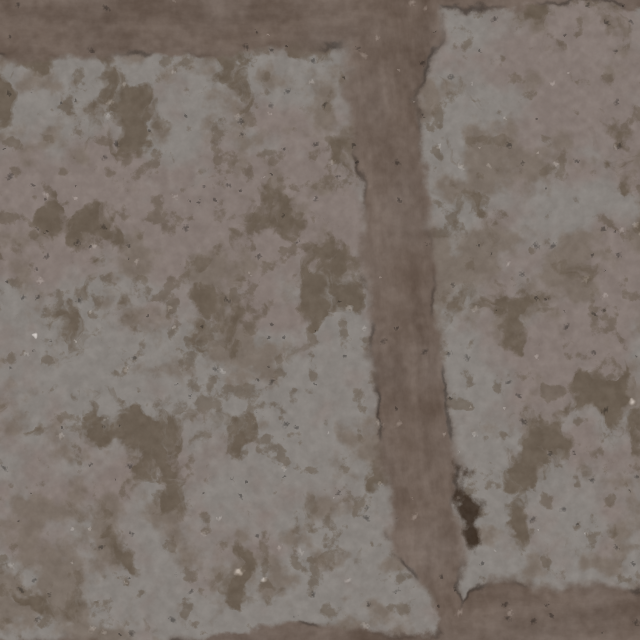
Give the GLSL for this texture, as a Shadertoy shader.

```glsl
// Weathered grey stone blocks with brown stains, divided by rough mortar joints.
#define STONE_PALE vec3(0.530, 0.509, 0.490)
#define STONE_WARM vec3(0.517, 0.471, 0.449)
#define WORN vec3(0.468, 0.424, 0.386)
#define STAIN vec3(0.402, 0.356, 0.307)
#define MORTAR vec3(0.432, 0.378, 0.343)
#define CREVICE vec3(0.19, 0.14, 0.10)
#define JOINT_HALF_WIDTH 0.054
#define EDGE_ROUGHNESS 0.036
#define EDGE_SOFTNESS 0.007
#define STAIN_SCALE 17.0
#define GRAIN 0.075

float hash(vec2 p) {
    vec3 q = fract(vec3(p.xyx) * 0.1031);
    q += dot(q, q.yzx + 33.33);
    return fract((q.x + q.y) * q.z);
}

float noise(vec2 p) {
    vec2 cell = floor(p), f = fract(p);
    f = f * f * (3.0 - 2.0 * f);
    return mix(mix(hash(cell), hash(cell + vec2(1, 0)), f.x),
               mix(hash(cell + vec2(0, 1)), hash(cell + vec2(1, 1)), f.x), f.y);
}

float fbm(vec2 p) {
    float sum = 0.0, amp = 0.5;
    for (int i = 0; i < 5; i++) {
        sum += amp * noise(p);
        p = mat2(0.8, 0.6, -0.6, 0.8) * p * 2.03 + 17.3;
        amp *= 0.5;
    }
    return sum / 0.97;
}

// Signed distances to the vertical joint (x) and the horizontal beds (y)
vec2 mortarDistance(vec2 p) {
    float low = 1.0 - smoothstep(0.06, 0.15, p.y);
    float high = smoothstep(0.83, 0.97, p.y);
    float centre = 0.585 + 0.095 * (1.0 - p.y) + 0.03 * low + 0.03 * high;
    float joint = abs(p.x - centre) - JOINT_HALF_WIDTH + 0.028 * low - 0.02 * high;
    float topEdge = mix(0.905 + 0.045 * p.x, 0.988, smoothstep(0.55, 0.68, p.x));
    float bottomEdge = mix(0.018 * smoothstep(0.3, 0.45, p.x), 0.085, smoothstep(0.69, 0.74, p.x));
    return vec2(joint, min(topEdge - p.y, p.y - bottomEdge));
}

// Soft ragged specks scattered on a jittered grid
float specks(vec2 p, float scale, float share, float radius) {
    vec2 cell = floor(p * scale);
    vec2 spot = 0.25 + 0.5 * vec2(hash(cell + 3.7), hash(cell + 8.1));
    vec2 offset = fract(p * scale) - spot;
    offset.x += (hash(cell + 12.0) - 0.5) * offset.y;
    float size = radius * (0.4 + 1.0 * hash(cell + 5.9));
    float reach = length(offset) + radius * (noise(p * scale * 9.0) - 0.5);
    return step(1.0 - share, hash(cell + 21.0)) * (1.0 - smoothstep(0.0, size, reach));
}

vec3 stoneColour(vec2 p) {
    // Cool and warm clouds under small worn mottles
    float cloud = fbm(p * 4.5 + 2.0) + 0.5 * (fbm(p * 22.0) - 0.5);
    vec3 colour = mix(STONE_WARM, STONE_PALE, smoothstep(0.36, 0.62, cloud));
    float worn = 0.6 * fbm(p * 24.0 + 41.0) + 0.4 * fbm(p * 7.0 + 11.0);
    colour = mix(colour, WORN, 0.9 * smoothstep(0.51, 0.66, worn));

    // Blotchy stains gather in loose clumps, with small spots around them
    vec2 left = (p - vec2(0.33, 0.60)) * vec2(3.4, 2.2);
    vec2 right = (p - vec2(0.89, 0.33)) * vec2(6.0, 5.0);
    float clump = exp(-dot(left, left)) + exp(-dot(right, right));
    vec2 warp = 0.9 * (vec2(fbm(p * 26.0), fbm(p * 26.0 + 60.0)) - 0.5);
    float stain = fbm(p * STAIN_SCALE * vec2(1.1, 0.9) + warp + 7.0) + 0.085 * clump;
    colour = mix(colour, STAIN, 0.92 * smoothstep(0.62, 0.77, stain));
    float spots = fbm(p * 41.0 + 83.0) + 0.06 * clump;
    return mix(colour, STAIN, 0.6 * smoothstep(0.64, 0.78, spots));
}

vec3 mortarColour(vec2 p, vec2 d) {
    // Streaks run along whichever joint is nearer
    vec2 bend = p + 0.02 * (fbm(p * 9.0) - 0.5);
    float along = fbm(vec2((bend.x - 0.585 + 0.095 * p.y) * 52.0, p.y * 12.0));
    float across = fbm(vec2(p.x * 12.0, bend.y * 44.0) + 13.0);
    float streak = mix(along, across, smoothstep(-0.02, 0.02, d.x - d.y));
    float patches = fbm(p * 14.0 + 70.0);
    return MORTAR + 0.12 * (streak - 0.5) + vec3(0.09, 0.10, 0.11) * (patches - 0.5);
}

void mainImage(out vec4 fragColor, in vec2 fragCoord) {
    vec2 p = fragCoord / iResolution.xy;
    float wobble = (fbm(p * 14.0 + 5.0) - 0.5) * EDGE_ROUGHNESS + (fbm(p * 48.0) - 0.5) * 0.022;
    vec2 d2 = mortarDistance(p) + wobble;
    float d = min(d2.x, d2.y);

    // Stone and mortar; the border blurs in places and is shadowed in others
    float soft = EDGE_SOFTNESS * (0.5 + 1.6 * noise(p * 11.0 + 27.0));
    float mortar = 1.0 - smoothstep(-soft, soft, d);
    vec3 colour = mix(stoneColour(p), mortarColour(p, d2), mortar);
    float rim = exp(-pow((d + 0.003) / 0.004, 2.0));
    colour *= 1.0 - 0.26 * rim * smoothstep(0.45, 0.85, noise(p * 27.0 + 9.0));

    // Deep crevice beside the lower joint
    vec2 q = p - vec2(0.732 - 0.16 * (p.y - 0.2), 0.20);
    float hole = length(q / vec2(0.020, 0.075)) + 2.2 * (fbm(p * 38.0) - 0.5);
    colour = mix(colour, CREVICE, 0.8 * (1.0 - smoothstep(0.35, 1.1, hole)));

    // Fine grain, dark pits and pale glints
    colour += GRAIN * (fbm(p * 90.0) - 0.5);
    colour *= 1.0 - 0.28 * specks(p, 46.0, 0.09, 0.24);
    colour += 0.10 * specks(p + 0.37, 40.0, 0.06, 0.22);
    colour += 0.30 * specks(p + 0.71, 19.0, 0.02, 0.13);
    fragColor = vec4(clamp(colour, 0.0, 1.0), 1.0);
}
```
